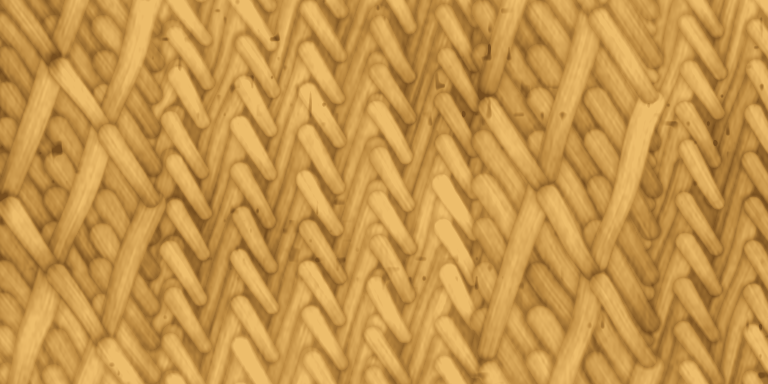
A Shadertoy shader for this texture:

```glsl
// Soft golden plaited fibre: herringbone columns with two diagonal cable braids.

const vec3 SHADOW = vec3(0.47, 0.31, 0.12);
const vec3 STRAW  = vec3(0.74, 0.54, 0.25);
const vec3 GOLD   = vec3(0.93, 0.74, 0.42);
const float COLUMN_STEP = 0.177;
const float ROW_STEP = 0.114;

float hash(vec2 p) {
    vec3 q = fract(vec3(p.xyx) * 0.1031);
    q += dot(q, q.yzx + 33.33);
    return fract((q.x + q.y) * q.z);
}

float noise(vec2 p) {
    vec2 i = floor(p), f = fract(p);
    f = f * f * (3.0 - 2.0 * f);
    return mix(mix(hash(i), hash(i + vec2(1, 0)), f.x),
               mix(hash(i + vec2(0, 1)), hash(i + vec2(1, 1)), f.x), f.y);
}

// Lays one tapering, fibrous strand and its contact shadow over the tone below.
float layStrand(float tone, vec2 p, vec2 a, vec2 b, float width, float soft, float level, float seed) {
    vec2 pa = p - a, ba = b - a;
    float len = length(ba);
    float t = clamp(dot(pa, ba) / (len * len), 0.0, 1.0);
    float radius = width * (1.0 - 0.25 * t);
    float d = length(pa - ba * t);
    if (d > radius * 1.7 + soft) return tone;
    float across = (ba.x * pa.y - ba.y * pa.x) / len;
    float dome = sqrt(max(0.0, 1.0 - d * d / (radius * radius)));
    float fibre = noise(vec2(t * len * 14.0 + seed * 91.0, across * 170.0)) - 0.5;
    float body = level + 0.34 * (dome - 0.7) + 0.13 * fibre + 0.16 * (seed - 0.5);
    body += 0.06 * across / radius - 0.20 * smoothstep(0.5, 1.0, t);
    tone *= 1.0 - 0.28 * (1.0 - smoothstep(radius * 0.8, radius * 1.7, d));
    return mix(tone, body, 1.0 - smoothstep(radius - soft, radius + soft, d));
}

float columnX(float k) {
    return 0.846 + COLUMN_STEP * k - 0.08 * smoothstep(2.0, 5.0, k);
}

// Steep, dull long strands lie beneath; short bright ones on top.
float herringbone(float tone, vec2 p, float soft) {
    float nearest = floor((p.x - 0.846 + 0.08 * smoothstep(1.2, 1.73, p.x)) / COLUMN_STEP + 0.5);
    for (int layer = 0; layer < 2; layer++)
    for (int i = -1; i <= 1; i++) {
        float k = nearest + float(i);
        float phase = hash(vec2(k + 40.0, 7.0)) * ROW_STEP;
        float row = floor((p.y - phase) / ROW_STEP + 0.5);
        for (int j = 2; j >= -2; j--) {
            vec2 id = vec2(k, row + float(j)) + 40.0;
            float seed = hash(id + float(layer) * 17.0);
            float y = phase + (row + float(j)) * ROW_STEP + 0.016 * (seed - 0.5);
            vec2 c = vec2(columnX(k) + 0.012 * (hash(id + 5.0) - 0.5), y);
            if (layer == 0)
                tone = layStrand(tone, p, c + vec2(0.138, 0.15), c + vec2(0.036, -0.15), 0.029, soft * 1.6, 0.60, seed);
            else
                tone = layStrand(tone, p, c + vec2(-0.040, 0.066), c + vec2(0.038, -0.060), 0.026, soft, 0.73, seed);
        }
    }
    return tone;
}

// Skewed lattice of crossing strands; size is column width and vertical period.
float cable(float tone, vec2 p, vec2 origin, vec2 size, int firstColumn, float soft) {
    for (int layer = 0; layer < 3; layer++)
    for (int c = 0; c < 3; c++)
    for (int r = -2; r <= 2; r++) {
        float col = float(c + firstColumn);
        vec2 tip = origin + size * vec2(col, -col / 3.0 - float(r));
        vec2 down = size * vec2(1.0, -1.0 / 3.0);
        vec2 up = size * vec2(1.0, 2.0 / 3.0);
        float seed = hash(vec2(col, float(r)) + origin * 50.0 + float(layer) * 9.0 + 30.0);
        if (layer == 0) {
            // Parallel filling strands inside each diamond
            for (int n = 5; n > 0; n--) {
                vec2 a = tip + vec2(0.0, size.y * float(n) / 6.0);
                float shade = fract(seed + float(n) * 0.618);
                tone = layStrand(tone, p, a, a + down, 0.033, soft * 1.4, 0.58, shade);
            }
        } else if (layer == 1) {
            tone = layStrand(tone, p, tip + up * 0.98, tip + up * 0.08, 0.037, soft, 0.70, seed);
        } else {
            tone = layStrand(tone, p, tip + down * 0.10, tip + down * 0.95, 0.030, soft, 0.74, seed);
            // Dark pit where the strands meet
            vec2 pit = (p - tip) / vec2(0.018, 0.034);
            tone -= 0.5 * seed * exp(-dot(pit, pit));
        }
    }
    return tone;
}

void mainImage(out vec4 fragColor, in vec2 fragCoord) {
    vec2 uv = fragCoord / iResolution.xy;
    vec2 p = vec2(uv.x * 2.0, uv.y);
    vec2 wobble = vec2(noise(p * 6.0), noise(p * 6.0 + 31.0)) - 0.5;
    vec2 q = p + 0.018 * wobble;

    // Focus softens toward the upper and lower edges
    float blur = mix(0.006, 0.014, smoothstep(0.25, 0.5, abs(uv.y - 0.5)));
    float soft = max(blur, 1.0 / iResolution.y);
    float tone = herringbone(0.35, q, soft);
    tone = cable(tone, q, vec2(0.143, 0.844), vec2(0.127, 0.547), -1, soft);
    tone = cable(tone, q, vec2(1.263, 0.740), vec2(0.145, 0.690), 0, soft);

    // Fuzz, uneven dye and sparse dark flecks
    tone += 0.10 * (noise(p * vec2(140.0, 70.0)) - 0.5);
    tone += 0.26 * (noise(p * 2.6 + 12.0) - 0.5) + 0.16 * (noise(p * 6.5 + 3.0) - 0.5);
    tone -= 0.10 * smoothstep(0.5, 0.0, p.x);
    float fleck = smoothstep(0.78, 1.0, noise(p * vec2(58.0, 40.0) + 0.3 * wobble));
    tone -= 0.40 * fleck * smoothstep(0.55, 0.85, noise(p * 7.0 + 60.0));
    tone = 0.68 + 1.3 * (tone - 0.58);

    vec3 color = mix(SHADOW, STRAW, clamp(tone * 2.0, 0.0, 1.0));
    color = mix(color, GOLD, clamp(tone * 2.0 - 1.0, 0.0, 1.0));
    fragColor = vec4(color, 1.0);
}
```
